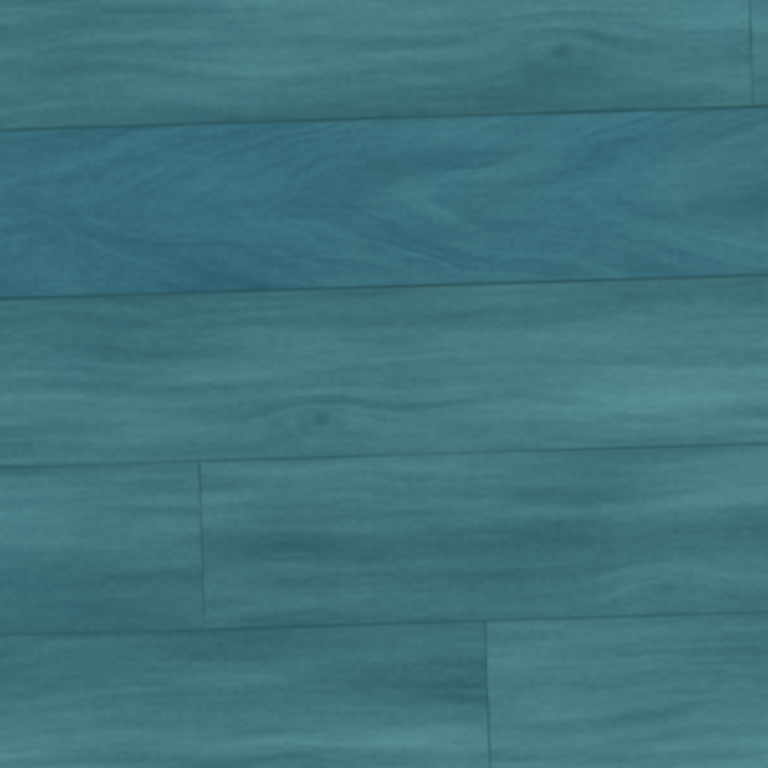
Write a WebGL 1 fragment shader that draws this texture.

```glsl
precision highp float;
uniform vec2 u_resolution;

#define PLANK_HEIGHT 0.2195
#define PLANK_LENGTH 1.833
#define FIRST_SEAM 0.172
#define FIRST_JOINT 0.272
#define STAGGER 0.366
#define TILT 0.031
#define SEAM_WIDTH 0.0026
#define JOINT_WIDTH 0.0024
#define DARK_WOOD vec3(0.200, 0.380, 0.420)
#define LIGHT_WOOD vec3(0.365, 0.590, 0.610)
#define SEAM_COLOR vec3(0.165, 0.325, 0.350)
#define BLUE_TINT vec3(-0.020, -0.008, 0.013)

float hash(vec2 p) {
    p = fract(p * vec2(0.1031, 0.1137));
    p += dot(p, p.yx + 33.33);
    return fract((p.x + p.y) * p.x * 17.0);
}

float noise(vec2 p) {
    vec2 i = floor(p);
    vec2 f = fract(p);
    f = f * f * (3.0 - 2.0 * f);
    return mix(mix(hash(i), hash(i + vec2(1.0, 0.0)), f.x),
               mix(hash(i + vec2(0.0, 1.0)), hash(i + vec2(1.0, 1.0)), f.x), f.y);
}

float fbm(vec2 p) {
    float sum = 0.0;
    float amplitude = 0.5;
    for (int i = 0; i < 4; i++) {
        sum += amplitude * noise(p);
        p = p * 2.03 + 17.3;
        amplitude *= 0.5;
    }
    return sum / 0.9375;
}

// Soft dark groove, widened to at least one pixel
float groove(float dist, float width) {
    float d = dist / max(width, 0.7 / u_resolution.y);
    return exp(-d * d);
}

// Long streaks running along the plank
float straightGrain(vec2 q, vec2 seed) {
    float broad = fbm(vec2(q.x * 2.6, q.y * 4.0) + seed) - 0.5;
    float medium = noise(vec2(q.x * 6.0, q.y * 13.0) + seed * 1.7) - 0.5;
    float fine = noise(vec2(q.x * 12.0, q.y * 32.0) + seed * 2.3) - 0.5;
    return 0.52 * broad + 0.20 * medium + 0.15 * fine;
}

// Nested arches opening along the plank
float archGrain(vec2 q, vec2 seed) {
    float d = q.y - 0.52;
    float warp = fbm(vec2(q.x * 4.0, q.y * 2.0) + seed) - 0.5;
    float phase = q.x - 0.75 * sqrt(d * d + 0.006) + 0.28 * warp;
    float rings = noise(vec2(phase * 13.0, q.y * 1.5) + seed) - 0.5;
    float fine = noise(vec2(phase * 45.0, q.y * 4.0) + seed) - 0.5;
    return 0.24 * rings + 0.15 * fine;
}

void main() {
    vec2 p = gl_FragCoord.xy / u_resolution;

    // Tilted plank coordinates and staggered end joints
    float u = p.x + TILT * p.y;
    float v = (p.y - TILT * p.x - FIRST_SEAM) / PLANK_HEIGHT;
    float row = floor(v);
    float across = v - row;
    float along = (u - FIRST_JOINT + STAGGER * row) / PLANK_LENGTH;
    float plank = floor(along);
    vec2 seed = vec2(row * 13.7 + 61.0, plank * 29.3 + row * 7.1 + 83.0);

    // One knot per row bends the grain around it
    vec2 knot = vec2(fract(0.873 - 0.4745 * row + 0.0345 * row * row), 0.16 + 0.07 * row);
    vec2 toKnot = vec2(u - knot.x, (across - knot.y) * PLANK_HEIGHT);
    float bend = exp(-dot(toKnot * vec2(13.0, 24.0), toKnot * vec2(13.0, 24.0)));
    float wave = noise(vec2(u * 5.0, v * 1.5) + seed) - 0.5;
    vec2 q = vec2(u, across - 0.14 * bend + 0.09 * wave);

    // Grain, pale band and plank-to-plank tone
    float arched = 1.0 - step(0.5, abs(mod(row, 4.0) - 2.0));
    float streaks = straightGrain(q, seed);
    float grain = mix(streaks, 0.45 * streaks + archGrain(q, seed), arched);
    float bandOffset = (q.y - fract(0.8 + 0.55 * row)) / 0.25;
    float band = exp(-bandOffset * bandOffset) * (1.0 - arched);
    float bandStreaks = noise(vec2(u * 5.0, q.y * 15.0) + seed) - 0.5;
    float plankTone = sin(2.8 * row + plank + 3.8);
    float tone = 0.29 + 0.09 * plankTone + grain + band * (0.23 + 0.36 * bandStreaks);

    // Knot core with curled rings
    float knotDist = length(toKnot * vec2(0.8, 1.0)) + 0.022 * wave;
    float core = exp(-knotDist * knotDist / 0.00014) * (1.0 - 0.8 * arched);
    tone -= core * (0.15 + 0.10 * noise(vec2(u * 90.0, p.y * 120.0)));
    tone += 0.16 * bend * (noise(vec2(knotDist * 110.0, row + 9.0)) - 0.5);

    // Cloudy wear, short fibres and fine mottling
    tone += 0.18 * (fbm(p * 5.0 + 40.0) - 0.5);
    tone += 0.09 * (noise(vec2(u * 45.0, v * 42.0)) - 0.5);
    tone += 0.10 * (noise(p * vec2(150.0, 190.0)) - 0.5);
    tone += 0.08 * (p.x - 0.5) * (1.0 - p.y);
    vec3 color = mix(DARK_WOOD, LIGHT_WOOD, clamp(tone, -0.15, 1.1));
    color += BLUE_TINT * (arched + 1.2 * (fbm(p * 4.0 + 8.0) - 0.5));

    // Seams fade unevenly along their length
    float seamRow = floor(v + 0.5);
    float seamDist = abs(v - seamRow) * PLANK_HEIGHT;
    float wear = noise(vec2(u * 9.0, seamRow * 5.0 + 20.0));
    float strength = mix(0.20, 0.48, smoothstep(0.5, 2.0, seamRow)) + 0.36 * wear;
    float jointDist = abs(along - floor(along + 0.5)) * PLANK_LENGTH;
    float jointWear = noise(vec2(row * 3.0, v * 7.0));
    float seam = strength * groove(seamDist, SEAM_WIDTH);
    float joint = (0.15 + 0.35 * jointWear) * groove(jointDist, JOINT_WIDTH);
    color *= 1.0 - 0.04 * exp(-seamDist / 0.008);
    color = mix(color, SEAM_COLOR, max(seam, joint));

    gl_FragColor = vec4(color, 1.0);
}
```
